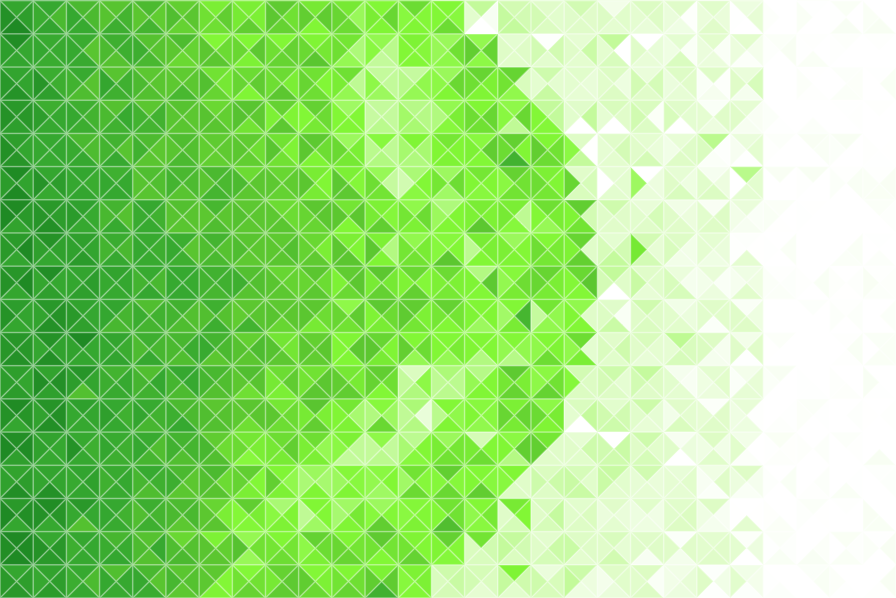
A Shadertoy shader for this background:

```glsl
// Mosaic of quartered squares fading from deep green at left to white at right.

const float COLUMNS = 27.0;
const float LINE_WIDTH = 0.035;   // in cells
const float LINE_ALPHA = 0.55;

const vec3 FOREST = vec3(0.12, 0.54, 0.14);
const vec3 LEAF   = vec3(0.21, 0.66, 0.19);
const vec3 GRASS  = vec3(0.36, 0.78, 0.19);
const vec3 LIME   = vec3(0.51, 0.97, 0.21);
const vec3 MINT   = vec3(0.76, 0.98, 0.60);
const vec3 MIST   = vec3(0.88, 0.99, 0.79);
const vec3 WHITE  = vec3(1.0);

float hash(vec2 p, float seed) {
    vec3 q = fract(vec3(p.xyx) * 0.1031 + seed * 0.173);
    q += dot(q, q.yzx + 33.33);
    return fract((q.x + q.y) * q.z);
}

float bell(float x, float center, float width) {
    float d = (x - center) / width;
    return exp(-d * d);
}

// Soft elliptical spot, turned by an angle.
float spot(vec2 p, vec2 center, vec2 radius, float angle) {
    float c = cos(angle), s = sin(angle);
    vec2 d = mat2(c, -s, s, c) * (p - center) / radius;
    return exp(-dot(d, d));
}

// Tone 0 is the deepest green, tone 1 is white.
vec3 ramp(float tone) {
    vec3 color = mix(FOREST, LEAF, smoothstep(0.0, 0.2, tone));
    color = mix(color, GRASS, smoothstep(0.2, 0.4, tone));
    color = mix(color, LIME, smoothstep(0.4, 0.56, tone));
    color = mix(color, MINT, smoothstep(0.56, 0.7, tone));
    color = mix(color, MIST, smoothstep(0.7, 0.84, tone));
    return mix(color, WHITE, smoothstep(0.84, 1.0, tone));
}

// Broad plan of the tones; p runs from 0 to 1 on both axes.
float toneAt(vec2 p) {
    float darkEdge = 0.08 + 0.13 * bell(p.y, 0.35, 0.4);
    float midEdge = 0.23 + 0.15 * bell(p.y, 0.58, 0.22);
    float limeEdge = 0.662 - 0.72 * (p.y - 0.53) * (p.y - 0.53);

    // Green side: deep, middle and bright bands with pale patches.
    float tone = mix(0.08, 0.27, smoothstep(0.0, darkEdge, p.x));
    tone += 0.2 * smoothstep(darkEdge - 0.02, midEdge + 0.05, p.x);
    tone += 0.05 * smoothstep(midEdge, limeEdge, p.x);
    tone += 0.22 * spot(p, vec2(0.44, 0.82), vec2(0.05, 0.14), 0.0);
    tone += 0.12 * spot(p, vec2(0.52, 0.60), vec2(0.05, 0.09), 0.0);
    tone += 0.17 * spot(p, vec2(0.42, 0.25), vec2(0.23, 0.05), 0.95);

    // Pale side: a sharp arc, then a second step into white.
    float pale = mix(0.79, 0.91, smoothstep(limeEdge, 0.855, p.x));
    pale = mix(pale, 0.985, step(0.855, p.x));
    return mix(tone, pale, step(limeEdge, p.x));
}

// Center of the triangle that holds the point, measured from the cell center.
vec2 triangleOffset(vec2 local) {
    return abs(local.x) > abs(local.y)
        ? vec2(sign(local.x) / 3.0, 0.0)
        : vec2(0.0, sign(local.y) / 3.0);
}

float lineCover(vec2 local, float pixel) {
    vec2 a = abs(local);
    float gridDist = 0.5 - max(a.x, a.y);
    float diagonalDist = abs(a.x - a.y) * 0.7071;
    float d = min(gridDist, diagonalDist);
    return clamp((0.5 * LINE_WIDTH - d) / pixel + 0.5, 0.0, 1.0);
}

vec3 mosaic(vec2 grid, vec2 gridSize, float pixel) {
    vec2 cell = floor(grid);
    vec2 local = grid - cell - 0.5;
    vec2 offset = triangleOffset(local);
    vec2 place = (cell + 0.5 + offset) / gridSize;
    vec2 key = cell * 3.0 + floor(offset * 3.0 + 0.5);

    // Small variation everywhere, with a few strong outliers.
    float tone = toneAt(place);
    float spread = mix(0.17, 0.07, step(0.855, place.x));
    tone += (hash(key, 1.0) - 0.5) * spread;
    float rare = step(0.91, hash(key, 2.0)) * step(place.x, 0.855);
    float strength = mix(0.1, 0.26, smoothstep(0.2, 0.45, place.x));
    tone += rare * (hash(key, 3.0) - 0.5) * 2.0 * strength;

    return mix(ramp(tone), WHITE, LINE_ALPHA * lineCover(local, pixel));
}

void mainImage(out vec4 fragColor, in vec2 fragCoord) {
    float pixel = COLUMNS / iResolution.x;
    vec2 gridSize = iResolution.xy * pixel;
    vec3 color = vec3(0.0);

    // Four samples smooth the triangle edges.
    for (int i = 0; i < 4; i++) {
        vec2 shift = vec2(float(i % 2), float(i / 2)) * 0.5 - 0.25;
        color += mosaic((fragCoord + shift) * pixel, gridSize, pixel);
    }
    fragColor = vec4(color * 0.25, 1.0);
}
```
